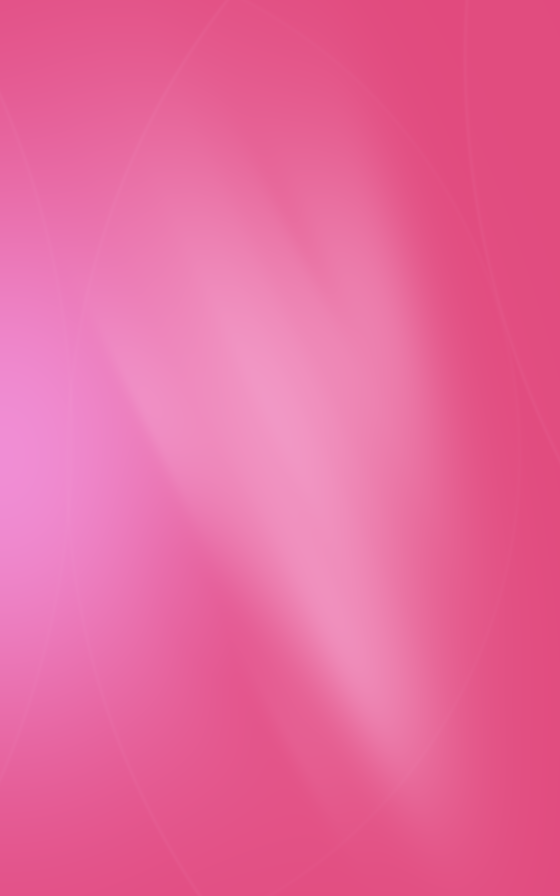
Reproduce this background procedurally as a WebGL 1 fragment shader.

```glsl
precision highp float;
// Soft pink backdrop: an orchid glow on the left edge, pale slanted veils of
// light through the middle, and faint rims of very large discs.
// Veils are lopsided Gaussians; layered sines add a fine silky grain.

uniform vec2 u_resolution;

// Lengths are in canvas heights, origin at the lower left.
const vec3 ROSE   = vec3(0.880, 0.282, 0.485);
const vec3 ORCHID = vec3(0.942, 0.560, 0.845);
const vec3 PALE   = vec3(0.962, 0.665, 0.830);

const float ASPECT = 0.625;
const vec2 GLOW_CENTER = vec2(0.0, 0.49);
const vec2 GLOW_SIZE   = vec2(0.26, 0.35);
const float GLOW_POWER = 0.96;

const float RIM_WIDTH = 0.0022;
const float RIM_POWER = 0.055;
const float DISC_POWER = 0.018;
const float GRAIN_POWER = 0.035;

// Leaning veil: spread.x and spread.y soften its left and right sides.
float veil(vec2 p, vec2 center, float lean, vec2 spread, float len) {
  vec2 axis = normalize(vec2(lean, -1.0));
  vec2 q = p - center;
  float along = dot(q, axis) / len;
  float across = dot(q, vec2(-axis.y, axis.x));
  across /= across < 0.0 ? spread.x : spread.y;
  return exp(-along * along - across * across);
}

// Faint disc with a slightly brighter rim.
float disc(vec2 p, vec2 center, float radius) {
  float d = length(p - center) - radius;
  float rim = exp(-d * d / (RIM_WIDTH * RIM_WIDTH));
  float fill = 1.0 - smoothstep(-0.003, 0.003, d);
  return RIM_POWER * rim + DISC_POWER * fill;
}

// Silky lines following the lean of the veils.
float grain(vec2 p) {
  float across = p.x + 0.45 * p.y;
  float sum = 0.0;
  float freq = 55.0;
  float amp = 0.5;
  for (int i = 0; i < 3; i++) {
    sum += amp * sin(freq * across + 2.0 * sin(5.0 * p.y + freq));
    freq *= 1.9;
    amp *= 0.5;
  }
  return sum;
}

void main() {
  vec2 p = gl_FragCoord.xy / u_resolution * vec2(ASPECT, 1.0);

  // Rose ground and orchid side glow
  vec2 g = (p - GLOW_CENTER) / GLOW_SIZE;
  vec3 color = mix(ROSE, ORCHID, GLOW_POWER * exp(-dot(g, g)));

  // Broad veils: halo, main body, right lobe, lower tail
  float body = veil(p, vec2(0.300, 0.544), 0.40, vec2(0.095, 0.115), 0.28);
  float light = 0.15 * veil(p, vec2(0.330, 0.500), 0.30, vec2(0.20, 0.18), 0.45);
  light += 0.56 * body;
  light += 0.32 * veil(p, vec2(0.423, 0.660), 0.25, vec2(0.080, 0.052), 0.21);
  light += 0.36 * veil(p, vec2(0.404, 0.245), 0.50, vec2(0.045, 0.070), 0.17);

  // Narrow wisps
  light += 0.28 * veil(p, vec2(0.162, 0.545), 0.50, vec2(0.012, 0.045), 0.12);
  light += 0.09 * veil(p, vec2(0.326, 0.180), 0.55, vec2(0.015, 0.030), 0.12);

  // Shaded folds
  light -= 0.08 * veil(p, vec2(0.338, 0.727), 0.50, vec2(0.012, 0.020), 0.12);
  light -= 0.18 * veil(p, vec2(0.247, 0.323), 0.55, vec2(0.070, 0.035), 0.15);

  light += GRAIN_POWER * body * grain(p);

  // Large overlapping discs
  light += disc(p, vec2(0.924, 0.479), 0.849);
  light += disc(p, vec2(-0.874, 0.512), 0.954);
  light += disc(p, vec2(1.523, 0.935), 1.004);
  light += 0.5 * disc(p, vec2(0.007, 0.492), 0.573);

  color = mix(color, PALE, clamp(light, 0.0, 1.0));
  gl_FragColor = vec4(color, 1.0);
}
```
